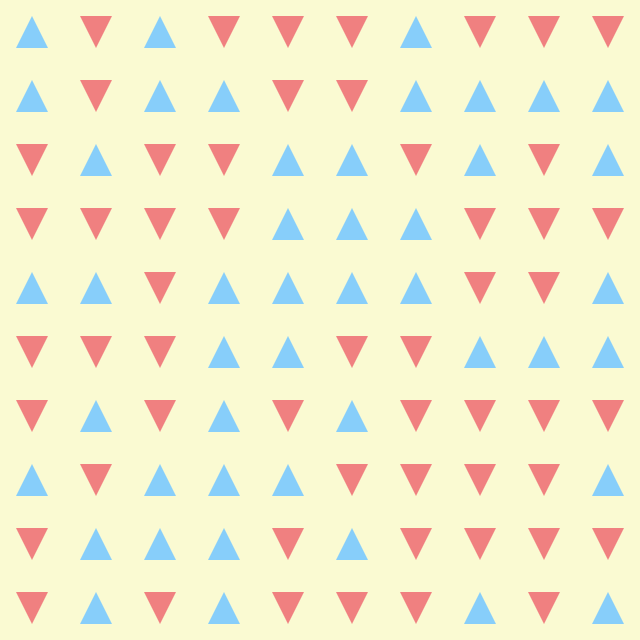
This pattern is drawn by a Shadertoy shader. Its source:

```glsl
// Grid of small triangles on cream, randomly blue pointing up or coral pointing down.

const float CELLS = 10.0;          // repeats across and down
const float HALF_SIZE = 0.25;      // half the base and half the height, in cells
const float DOWN_SHARE = 0.56;     // portion of triangles pointing down
const vec3 CREAM = vec3(0.980, 0.980, 0.824);
const vec3 CORAL = vec3(0.941, 0.502, 0.502);
const vec3 SKY = vec3(0.529, 0.808, 0.980);

float hash(vec2 p) {
    return fract(sin(dot(p, vec2(127.1, 311.7))) * 43758.5453);
}

// Signed distance bound of an upright triangle as wide as it is tall
float triangle(vec2 p, float halfSize) {
    float sides = (2.0 * abs(p.x) + p.y - halfSize) / sqrt(5.0);
    float base = -p.y - halfSize;
    return max(sides, base);
}

void mainImage(out vec4 fragColor, in vec2 fragCoord) {
    // Square cells, centred coordinates in each
    vec2 grid = fragCoord / iResolution.y * CELLS;
    vec2 cell = floor(grid);
    vec2 p = fract(grid) - 0.5;
    float pixel = CELLS / iResolution.y;

    // Random direction, which also sets the colour
    bool pointsDown = hash(cell + 0.5) < DOWN_SHARE;
    if (pointsDown) p.y = -p.y;
    vec3 ink = pointsDown ? CORAL : SKY;

    // Fill with an edge one pixel wide
    float coverage = clamp(0.5 - triangle(p, HALF_SIZE) / pixel, 0.0, 1.0);
    fragColor = vec4(mix(CREAM, ink, coverage), 1.0);
}
```
